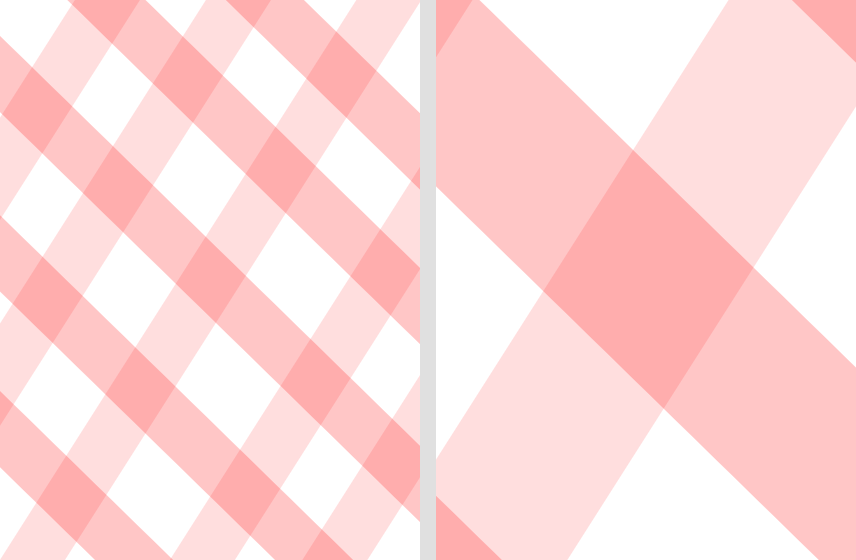
Left, the full canvas; right, a detail of the centre.
This pattern is drawn by a Shadertoy shader. Its source:

```glsl
// Coverage of five parallel bands, measured along one canvas edge
float bands(float position, float centres[5], float halfWidth, float pixel) {
    float nearest = 10.0;
    for (int i = 0; i < 5; i++) {
        nearest = min(nearest, abs(position - centres[i]));
    }
    return clamp(0.5 + (halfWidth - nearest) / pixel, 0.0, 1.0);
}

void mainImage(out vec4 fragColor, in vec2 fragCoord) {
    // Canvas height is one unit, y runs down from the top edge
    vec2 p = vec2(fragCoord.x, iResolution.y - fragCoord.y) / iResolution.y;

    // Unevenly spaced band centres: falling along the left edge, rising along the top
    float fallingCentres[5] = float[5](-0.4616, -0.1855, 0.1322, 0.4525, 0.7663);
    float risingCentres[5] = float[5](0.1918, 0.4258, 0.6944, 0.9978, 1.2344);

    // Direction across each family; its length scales the edge smoothing
    vec2 fallingAxis = vec2(-0.976, 1.0);
    vec2 risingAxis = vec2(1.0, 0.6365);

    float falling = bands(dot(p, fallingAxis), fallingCentres, 0.0681,
                          length(fallingAxis) / iResolution.y);
    float rising = bands(dot(p, risingAxis), risingCentres, 0.0581,
                         length(risingAxis) / iResolution.y);

    // Translucent pinks multiply where the bands cross
    vec3 color = mix(vec3(1.0), vec3(1.0, 0.872, 0.872), rising);
    color *= mix(vec3(1.0), vec3(1.0, 0.777, 0.777), falling);
    fragColor = vec4(color, 1.0);
}
```
